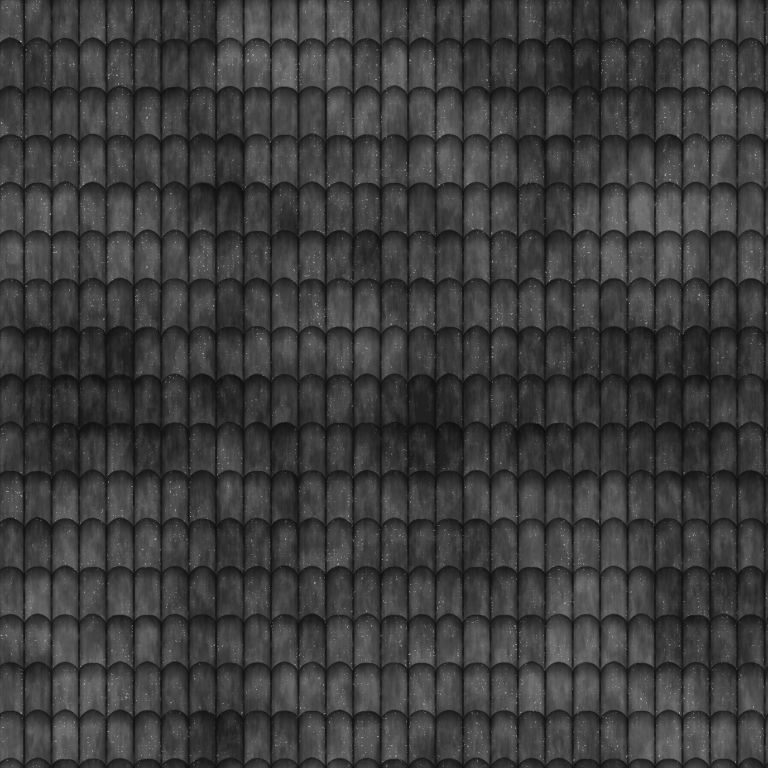
A three.js fragment shader for this texture:

```glsl
// Weathered charcoal roof: straight columns of round-topped tiles with streaks, stains and specks.
varying vec2 vUv;

const vec2 TILES = vec2(28.0, 16.0);       // whole repeats across and down
const vec2 TILE_SHIFT = vec2(0.12, 0.19);  // grid offset, in tiles
const float ARCH_HEIGHT = 0.29;            // in rows
const float ARCH_ROUNDNESS = 0.86;
const float ARCH_JITTER = 0.04;
const float SEAM_WIDTH = 0.12;             // in half tile widths
const float SIDE_SHADE_WIDTH = 0.42;
const float TOP_SHADE_LENGTH = 0.36;       // in rows
const float TOP_SHADE = 0.50;
const vec2 STAIN_PERIOD = vec2(6.0, 5.0);
const vec2 STREAK_PERIOD = vec2(168.0, 32.0);
const vec2 PATCH_PERIOD = vec2(48.0, 24.0);
const vec2 GRAIN_PERIOD = vec2(256.0, 160.0);
const float SPECK_CELLS = 160.0;
const float SPECK_CHANCE = 0.42;
const vec3 SLATE = vec3(0.300);
const vec3 SOOT = vec3(0.070);
const vec3 SPECK_COLOR = vec3(0.58);

float hash(vec2 p) {
  vec3 q = fract(p.xyx * 0.1031);
  q += dot(q, q.yzx + 33.33);
  return fract((q.x + q.y) * q.z);
}

float corner(vec2 cell, vec2 toPoint, vec2 period) {
  float angle = 6.28319 * hash(mod(cell, period) + period);
  return dot(vec2(cos(angle), sin(angle)), toPoint);
}

// Gradient noise that wraps after a whole number of cells
float noise(vec2 p, vec2 period) {
  vec2 i = floor(p), f = fract(p);
  vec2 w = f * f * f * (f * (f * 6.0 - 15.0) + 10.0);
  vec2 r = vec2(1.0, 0.0);
  float low = mix(corner(i, f, period), corner(i + r, f - r, period), w.x);
  float high = mix(corner(i + r.yx, f - r.yx, period), corner(i + 1.0, f - 1.0, period), w.x);
  return mix(low, high, w.y);
}

float fbm(vec2 uv, vec2 period) {
  float sum = 0.0, gain = 1.0;
  for (int i = 0; i < 4; i++) {
    sum += gain * noise(uv * period, period);
    period *= 2.0;
    gain *= 0.55;
  }
  return sum;
}

// Scattered pale flecks, each turned its own way
float specks(vec2 uv, float cells) {
  vec2 p = uv * cells;
  vec2 id = mod(floor(p), cells);
  vec2 center = 0.3 + 0.4 * vec2(hash(id + 3.0), hash(id + 57.0));
  float angle = 3.14159 * hash(id + 37.0);
  vec2 axis = vec2(cos(angle), sin(angle));
  vec2 d = fract(p) - center;
  float size = mix(0.08, 0.18, hash(id + 91.0));
  float dist = length(vec2(dot(d, axis) * 0.6, dot(d, axis.yx * vec2(-1.0, 1.0))));
  float fleck = 1.0 - smoothstep(size * 0.5, size + 0.05, dist);
  float strength = hash(id + 23.0);
  return fleck * step(hash(id), SPECK_CHANCE) * mix(0.15, 1.0, strength * strength);
}

void main() {
  // Column, and signed position across it
  float x = vUv.x * TILES.x + TILE_SHIFT.x;
  float column = mod(floor(x), TILES.x);
  float across = abs(fract(x) * 2.0 - 1.0);

  // Nearest arch; above its edge lies the tile of the row before
  float down = (1.0 - vUv.y) * TILES.y + TILE_SHIFT.y;
  float arch = floor(down + 0.5);
  float point = ARCH_JITTER * (hash(vec2(column, mod(arch, TILES.y)) + 11.0) - 0.5);
  float drop = ARCH_HEIGHT * (1.0 - sqrt(1.0 - ARCH_ROUNDNESS * across * across));
  float edge = down - arch - drop - point * (2.0 * across - 1.0);
  float below = step(0.0, edge);
  float along = edge + 1.0 - below;
  vec2 tile = vec2(column, mod(arch - 1.0 + below, TILES.y));
  vec2 tileRandom = vec2(hash(tile + 5.0), hash(tile + 71.0));

  // Weathering: broad stains broken at tile edges, smears, rain streaks and grain
  float stain = fbm(vUv + (tileRandom - 0.5) * 0.035, STAIN_PERIOD);
  float band = pow(0.5 + 0.5 * cos(6.28319 * (vUv.y - 0.44)), 6.0);
  vec2 streakUv = vUv + floor(tileRandom * 32.0) / 32.0;
  float streak = fbm(streakUv, STREAK_PERIOD);
  float patches = fbm(streakUv, PATCH_PERIOD);
  float smear = smoothstep(-0.35, 0.40, patches) - 0.5;
  float grain = noise(vUv * GRAIN_PERIOD, GRAIN_PERIOD);
  float wear = 1.0 + 0.50 * stain - 0.24 * band + 0.18 * (tileRandom.x - 0.5)
    + 0.13 * streak + 0.25 * smear + 0.08 * grain;
  wear = clamp(wear, 0.42, 1.45);

  // Rounded sides, shade that swells into each arch edge, thin worn seams
  float side = mix(0.70, 1.0, smoothstep(0.0, SIDE_SHADE_WIDTH, 1.0 - across));
  float lower = mix(TOP_SHADE, 1.0, smoothstep(-0.04, TOP_SHADE_LENGTH, along));
  float upper = mix(1.0, TOP_SHADE, smoothstep(-0.035, 0.0, edge));
  float top = mix(lower * upper, lower, below);
  float seam = 1.0 - smoothstep(0.02, SEAM_WIDTH, 1.0 - across);
  float rim = 1.0 - smoothstep(0.0, mix(0.025, 0.07, below), abs(edge));
  float seamWear = clamp(0.9 + 1.2 * noise(vUv * PATCH_PERIOD.yx * 2.0, PATCH_PERIOD.yx * 2.0), 0.4, 1.0);
  float gap = max(seam * mix(0.95, 0.70, along), rim * 0.40) * seamWear;

  vec3 color = SLATE * wear * side * top;
  color = mix(color, SOOT, gap);
  float fleck = max(specks(vUv, SPECK_CELLS), 0.8 * specks(vUv + 0.37, SPECK_CELLS * 1.4));
  float cluster = smoothstep(-0.35, 0.35, patches + 0.5 * (tileRandom.y - 0.5));
  color = mix(color, SPECK_COLOR * min(wear, 1.1), fleck * cluster * top * (1.0 - 0.8 * gap));
  gl_FragColor = vec4(color, 1.0);
}
```
